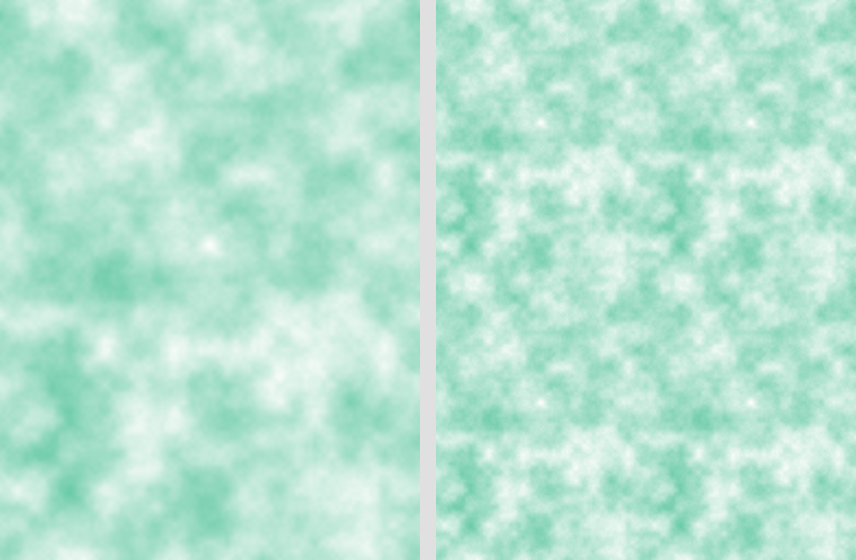
Left, the tile; right, the same tile 2 across and 2 down.
A WebGL 1 fragment shader for this texture:

```glsl
precision highp float;

uniform vec2 u_resolution;

const vec3 DEEP_MINT = vec3(0.375, 0.78, 0.632);
const vec3 PALE_MINT = vec3(1.01, 1.0, 0.998);
const vec2 BROAD_CELLS = vec2(6.0, 8.0);
const vec2 PUFF_CELLS = vec2(12.0, 16.0);
const float BROAD_WEIGHT = 0.78;
const int PUFF_OCTAVES = 4;
const float GAIN = 0.5;
const float CONTRAST = 1.23;
const float SEED = 5.0;

// Sine-free hash of a lattice point, 0 to 1
float hash(vec2 p) {
  vec3 q = fract(vec3(p.xyx) * 0.1031);
  q += dot(q, q.yzx + 33.33);
  return fract((q.x + q.y) * q.z);
}

// Lattice value that repeats after a whole number of cells
float latticeValue(vec2 cell, vec2 period, float seed) {
  vec2 wrapped = floor(mod(cell + 0.5, period));
  return hash(wrapped + seed * vec2(1.0, 1.7));
}

// Smooth value noise on a wrapping grid
float wrappedNoise(vec2 uv, vec2 period, float seed) {
  vec2 p = uv * period;
  vec2 cell = floor(p);
  vec2 f = fract(p);
  vec2 blend = f * f * (3.0 - 2.0 * f);
  float a = latticeValue(cell, period, seed);
  float b = latticeValue(cell + vec2(1.0, 0.0), period, seed);
  float c = latticeValue(cell + vec2(0.0, 1.0), period, seed);
  float d = latticeValue(cell + vec2(1.0, 1.0), period, seed);
  return mix(mix(a, b, blend.x), mix(c, d, blend.x), blend.y);
}

// Broad drifts under puffs whose octaves double, so every layer tiles
float cloud(vec2 uv) {
  float sum = BROAD_WEIGHT * wrappedNoise(uv, BROAD_CELLS, SEED);
  float total = BROAD_WEIGHT;
  float weight = 1.0;
  vec2 period = PUFF_CELLS;
  for (int i = 0; i < PUFF_OCTAVES; i++) {
    float seed = SEED + 131.0 * float(i + 1);
    sum += weight * wrappedNoise(uv, period, seed);
    total += weight;
    weight *= GAIN;
    period *= 2.0;
  }
  return sum / total;
}

void main() {
  vec2 uv = gl_FragCoord.xy / u_resolution;
  float tone = clamp((cloud(uv) - 0.5) * CONTRAST + 0.5, 0.0, 1.0);
  gl_FragColor = vec4(mix(DEEP_MINT, PALE_MINT, tone), 1.0);
}
```
